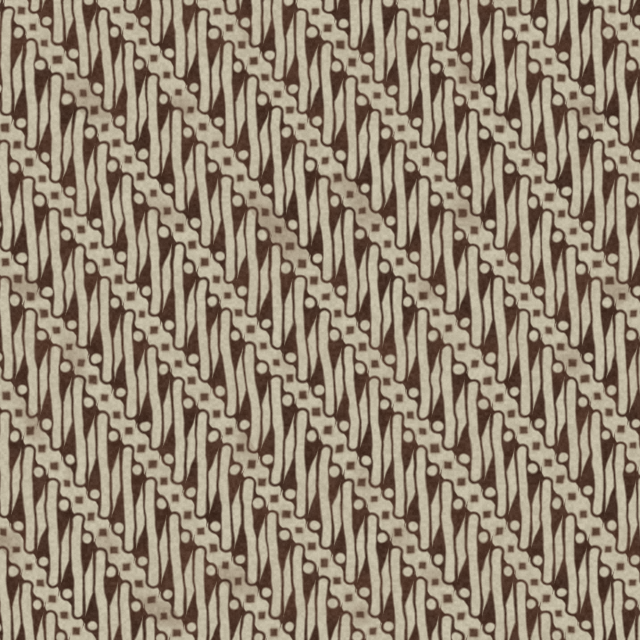
A WebGL 2 fragment shader for this pattern:

```glsl
#version 300 es
precision highp float;
// Batik cloth of diagonal bands: chains of small dark squares edged by rings,
// with wavy upright bars and slant-cut blades filling the dark ground between.
// One skewed lattice carries every motif as a distance; noise adds hand wear.

uniform vec2 u_resolution;
out vec4 fragColor;

// Lengths are in cloth units: SPAN units cover the canvas, y runs downward.
const float SPAN = 1152.0;
const vec2 ORIGIN = vec2(544.0, 472.0);    // a square that sits between two rings
const vec2 STEP_ALONG = vec2(44.0, 60.5);  // repeat along a band
const float BAND_PITCH = 177.5;            // horizontal distance between bands
const float BAND_HALF = 26.0;              // horizontal half width of the pale band
const vec2 RING_OFFSET = vec2(28.0, -10.0);
const float RING_RADIUS = 8.8;
const vec2 BAR_HALF = vec2(8.2, 93.0);
const float BLADE_HALF = 7.3;
const vec2 BLADE_CUT = vec2(0.933, 0.36);  // normal of the slanted blade ends
const float BLADE_REACH = 12.6;
const float SQUARE_HALF = 6.2;
const float OUTLINE = 4.6;
const float SOFT = 2.7;

const vec3 CREAM = vec3(0.775, 0.745, 0.655);
const vec3 TAN = vec3(0.60, 0.53, 0.45);
const vec3 BROWN = vec3(0.285, 0.195, 0.15);
const vec3 SQUARE_BROWN = vec3(0.33, 0.235, 0.18);

float hash(vec2 p) {
    vec3 q = fract(vec3(p.xyx) * 0.1031);
    q += dot(q, q.yzx + 33.33);
    return fract((q.x + q.y) * q.z);
}

float noise(vec2 p) {
    vec2 i = floor(p), f = fract(p);
    f = f * f * (3.0 - 2.0 * f);
    return mix(mix(hash(i), hash(i + vec2(1, 0)), f.x),
               mix(hash(i + vec2(0, 1)), hash(i + vec2(1, 1)), f.x), f.y);
}

vec2 noise2(vec2 p) {
    return vec2(noise(p), noise(p + 57.3)) - 0.5;
}

// Shared sway that keeps neighbouring uprights parallel
float sway(float y) {
    return 2.2 * sin(y * 0.036) + 0.022 * y;
}

float barDistance(vec2 p, float halfLength) {
    p.x -= sway(p.y);
    p.y -= clamp(p.y, BAR_HALF.x - halfLength, halfLength - BAR_HALF.x);
    return length(p) - BAR_HALF.x;
}

float bladeDistance(vec2 p) {
    p.x -= 0.6 * sway(p.y);
    return max(abs(p.x) - BLADE_HALF, abs(dot(p, BLADE_CUT)) - BLADE_REACH);
}

float squareDistance(vec2 p, float size) {
    vec2 d = abs(p) - size + 2.0;
    return length(max(d, 0.0)) + min(max(d.x, d.y), 0.0) - 2.0;
}

void main() {
    vec2 uv = gl_FragCoord.xy / u_resolution;
    vec2 cloth = vec2(uv.x, 1.0 - uv.y) * SPAN;
    float soft = max(SOFT, 0.8 * SPAN / min(u_resolution.x, u_resolution.y));

    // Hand-drawn drift: slow bends plus a small tremble
    vec2 q = cloth - ORIGIN + 9.0 * noise2(cloth / 150.0) + 3.2 * noise2(cloth / 19.0);

    // Lattice coordinates: x counts bands, y counts repeats along a band
    vec2 lattice;
    lattice.y = q.y / STEP_ALONG.y;
    lattice.x = (q.x - STEP_ALONG.x * lattice.y) / BAND_PITCH;
    vec2 nearest = round(lattice);

    float shapes = 1e3, squares = 1e3;
    for (int i = -1; i <= 1; i++) {
        for (int j = -2; j <= 2; j++) {
            vec2 cell = nearest + vec2(i, j);
            vec2 p = q - cell.y * STEP_ALONG - vec2(cell.x * BAND_PITCH, 0.0);
            float vary = hash(cell + 71.0) - 0.5;
            float vary2 = hash(cell + 133.0) - 0.5;

            // Uprights stand midway between two bands
            vec2 mid = p + vec2(0.5 * BAND_PITCH + 1.6 * vary, 0.0);
            shapes = min(shapes, barDistance(mid, BAR_HALF.y + 6.0 * vary2));
            shapes = min(shapes, bladeDistance(mid - 0.5 * STEP_ALONG - vec2(0.0, 5.0 * vary2)));

            // Ring on either side of the chain
            vec2 ring = RING_OFFSET + 2.0 * vec2(vary, vary2);
            float rings = min(length(p - ring), length((p + ring) * vec2(1.0, 0.92)));
            shapes = min(shapes, rings - RING_RADIUS - vary2);

            // Two squares per repeat
            squares = min(squares, squareDistance(p, SQUARE_HALF + 1.6 * vary));
            squares = min(squares, squareDistance(p - 0.5 * STEP_ALONG, SQUARE_HALF + 1.6 * vary2));
        }
    }

    // Pale band, then motifs reserved from the dye with a dark outline
    float bandEdge = abs(lattice.x - nearest.x) * BAND_PITCH - BAND_HALF;
    float band = 1.0 - smoothstep(-soft, soft, bandEdge);
    float pale = band * smoothstep(-soft, soft, shapes - OUTLINE);
    pale = max(pale, 1.0 - smoothstep(-soft, soft, shapes));

    // Uneven dye, stains along the bands and a fine weave
    float blotch = noise(cloth / 42.0);
    float grain = noise(cloth / 5.0) - 0.5;
    float stain = smoothstep(0.62, 0.95, noise(cloth / 65.0 + 9.0)) * band;
    vec3 ground = BROWN * (0.88 + 0.28 * blotch);
    vec3 cream = mix(CREAM, TAN, 0.14 * blotch + 0.55 * stain);
    vec3 color = mix(ground, cream, pale);

    // Squares bleed a tan halo into the cloth
    color = mix(color, min(color, TAN), 0.55 * (1.0 - smoothstep(0.0, 6.0, squares)));
    color = mix(color, SQUARE_BROWN, 0.93 * (1.0 - smoothstep(-soft, soft, squares)));
    color += 0.07 * grain + 0.025 * (hash(floor(cloth / 2.5)) - 0.5);

    fragColor = vec4(clamp(color, 0.0, 1.0), 1.0);
}
```
